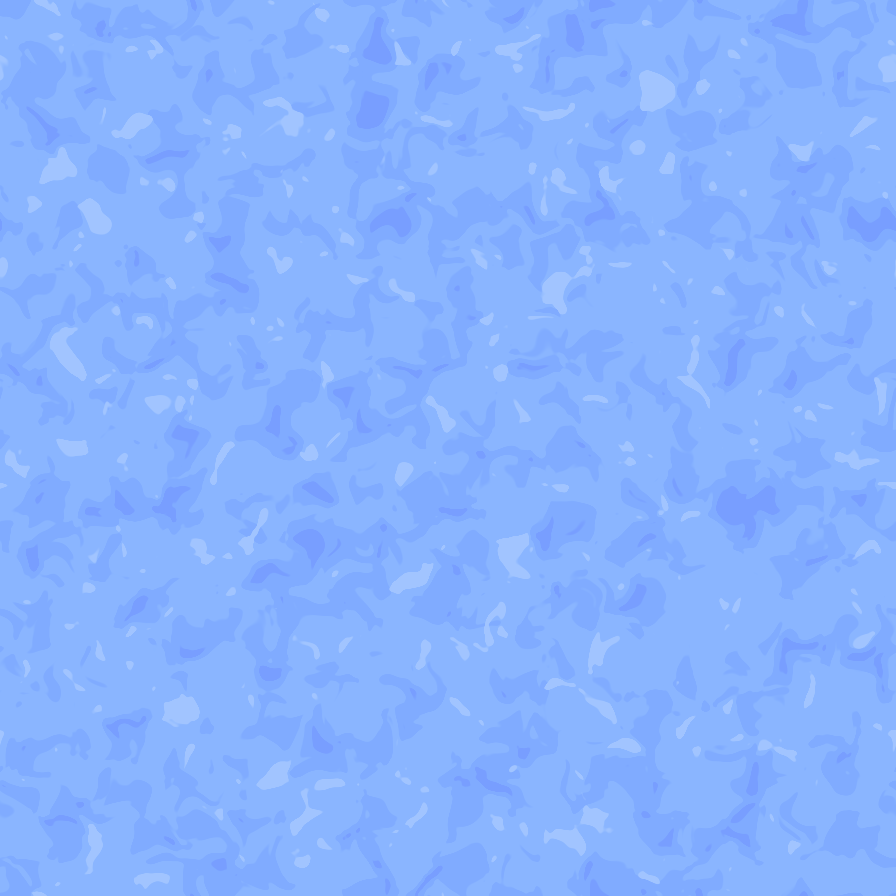
A three.js fragment shader for this texture:

```glsl
varying vec2 vUv;

const vec3 DEEP_BLUE = vec3(0.47, 0.62, 1.00);
const vec3 SHADE_BLUE = vec3(0.50, 0.67, 1.00);
const vec3 BASE_BLUE = vec3(0.54, 0.71, 1.00);
const vec3 PALE_BLUE = vec3(0.63, 0.77, 1.00);

const float TAU = 6.2831853;

float hash(vec2 p, float seed) {
  return fract(sin(dot(p, vec2(127.1, 311.7)) + seed * 17.3) * 43758.5453);
}

// Slope contribution of one lattice corner, wrapped to the period
float corner(vec2 cell, vec2 offset, float period, float seed) {
  vec2 wrapped = floor(mod(cell + 0.5, period));
  float angle = TAU * hash(wrapped, seed);
  return dot(vec2(cos(angle), sin(angle)), offset);
}

// Tiling gradient noise with a whole number of cells across the canvas
float noise(vec2 uv, float period, float seed) {
  vec2 p = uv * period + seed * vec2(0.37, 0.61);
  vec2 cell = floor(p);
  vec2 f = p - cell;
  vec2 w = f * f * f * (f * (f * 6.0 - 15.0) + 10.0);
  vec2 e = vec2(1.0, 0.0);
  float low = mix(corner(cell, f, period, seed),
                  corner(cell + e.xy, f - e.xy, period, seed), w.x);
  float high = mix(corner(cell + e.yx, f - e.yx, period, seed),
                   corner(cell + e.xx, f - e.xx, period, seed), w.x);
  return mix(low, high, w.y);
}

// Bends the coordinates so that blobs become torn and stretched
vec2 warp(vec2 uv, float period, float amount, float seed) {
  return uv + amount * vec2(noise(uv, period, seed), noise(uv, period, seed + 1.0));
}

// Broad clusters, main patches and ragged detail
float patchField(vec2 uv) {
  return 0.5 * noise(uv, 9.0, 1.0)
       + noise(uv, 19.0, 2.0)
       + 0.6 * noise(uv, 41.0, 3.0)
       + 0.2 * noise(uv, 83.0, 4.0);
}

// Small flecks that favour the open ground between patches
float fleckField(vec2 uv, float ground) {
  return noise(uv, 27.0, 5.0) + 0.5 * noise(uv, 51.0, 6.0) + 0.6 * ground;
}

float above(float value, float level, float softness) {
  return smoothstep(level - softness, level + softness, value);
}

void main() {
  float ground = patchField(warp(vUv, 24.0, 0.03, 7.0));
  float flecks = fleckField(warp(vUv, 21.0, 0.04, 9.0), ground);

  // Flat layers from darkest to lightest
  vec3 color = mix(DEEP_BLUE, SHADE_BLUE, above(ground, -0.52, 0.02));
  color = mix(color, BASE_BLUE, above(ground, -0.13, 0.025));
  color = mix(color, PALE_BLUE, above(flecks, 0.50, 0.025));

  gl_FragColor = vec4(color, 1.0);
}
```
